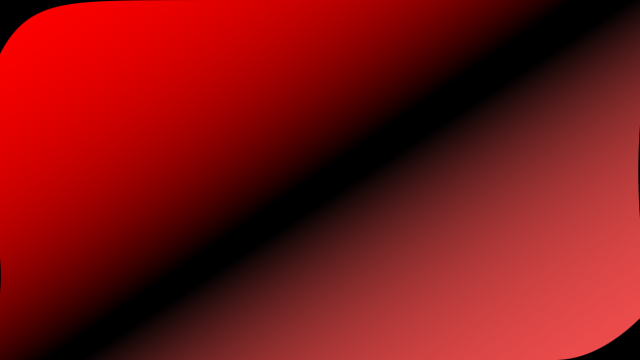
This background is drawn by a Shadertoy shader. Its source:

```glsl
// Two red gradient panels with curved corners, parted by a slanted black band.

const vec3 PURE_RED = vec3(1.0, 0.0, 0.0);
const vec3 CORAL_RED = vec3(0.95, 0.30, 0.30);
const float GLOW_REACH = 0.347;
const float GLOW_GAIN = 1.1;

// Signed distance to the line a-b, positive on its left side.
float lineSide(vec2 p, vec2 a, vec2 b) {
    vec2 dir = normalize(b - a);
    return dot(p - a, vec2(-dir.y, dir.x));
}

// Light that rises from zero at the band edge and levels off.
float glow(float dist) {
    return GLOW_GAIN * (1.0 - exp(-max(dist, 0.0) / GLOW_REACH));
}

// Antialiased coverage of the region where the field is positive.
float coverage(float field) {
    return clamp(field / max(fwidth(field), 1e-5) + 0.5, 0.0, 1.0);
}

// Shallow parabolic bulge along a side of the canvas.
float bulge(float y, float center, float halfSpan, float depth) {
    float t = (y - center) / halfSpan;
    return depth * (1.0 - t * t);
}

void mainImage(out vec4 fragColor, in vec2 fragCoord) {
    // Canvas height is one unit.
    vec2 p = fragCoord / iResolution.y;
    float width = iResolution.x / iResolution.y;
    float fromRight = width - p.x;

    // Panels on either side of the widening band.
    float upper = lineSide(p, vec2(0.127, 0.0), vec2(1.593, 1.0));
    float lower = -lineSide(p, vec2(0.2245, 0.0), vec2(1.755, 1.0));
    vec3 color = PURE_RED * glow(upper) + CORAL_RED * glow(lower);

    // Curved cuts at the top left and bottom right corners.
    float topCut = 0.15 * exp(-p.x / 0.0764);
    float cornerRun = max(1.0 - fromRight / 0.238, 0.0);
    float bottomCut = 0.116 * cornerRun * cornerRun;
    color *= coverage(1.0 - p.y - topCut);
    color *= coverage(p.y - bottomCut);

    // Thin dark slivers on the left and right sides.
    color *= coverage(p.x - bulge(p.y, 0.234, 0.049, 0.0023));
    color *= coverage(fromRight - bulge(p.y, 0.523, 0.13, 0.0046));

    fragColor = vec4(min(color, 1.0), 1.0);
}
```
